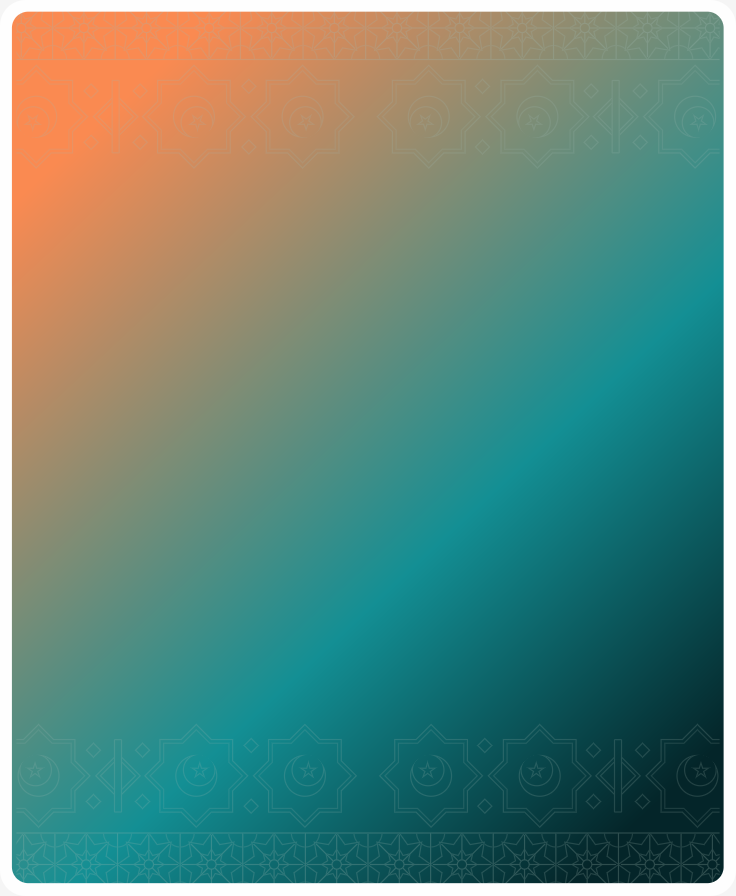
Reproduce this background procedurally as a Shadertoy shader.

```glsl
// A rounded card with a diagonal orange-teal-night gradient, trimmed at top and
// bottom by faint geometric friezes. Both friezes share one mirrored layout,
// built from folded star distances on a 630 x 768 unit design canvas.

#define CANVAS vec2(630.0, 768.0)
#define ORANGE vec3(0.980, 0.541, 0.318)
#define TEAL vec3(0.075, 0.560, 0.580)
#define NIGHT vec3(0.016, 0.145, 0.160)
#define INK vec3(0.62, 0.72, 0.69)
#define INK_ALPHA 0.27
#define STOPS vec3(185.0, 818.0, 1215.0)
#define TILE 53.6
#define STROKE 1.0

const float PI = 3.14159265;

float roundBox(vec2 p, vec2 halfSize, float radius) {
    vec2 q = abs(p) - halfSize + radius;
    return length(max(q, 0.0)) + min(max(q.x, q.y), 0.0) - radius;
}

// Fold the plane into one half-wedge of n, with its axis along +x.
vec2 foldWedge(vec2 p, float n) {
    float wedge = 2.0 * PI / n;
    float a = mod(atan(p.y, p.x) + 0.5 * wedge, wedge) - 0.5 * wedge;
    return length(p) * vec2(cos(a), abs(sin(a)));
}

// Star with n tips at the given radius; tipAngle is half the angle of a tip.
float star(vec2 p, float n, float radius, float tipAngle) {
    vec2 q = foldWedge(p, n) - vec2(radius, 0.0);
    return dot(q, vec2(sin(tipAngle), cos(tipAngle)));
}

float diamond(vec2 p, float radius) {
    return (abs(p.x) + abs(p.y) - radius) * 0.7071;
}

// Coverage of a thin line centred on distance zero.
float stroke(float d, float pixel) {
    float cover = (0.5 * (STROKE + pixel) - abs(d)) / pixel;
    return clamp(cover, 0.0, min(1.0, STROKE / pixel));
}

// Lattice strip between the rail and the card edge.
float latticeBand(vec2 p, float pixel) {
    vec2 c = vec2(mod(p.x, TILE) - 0.5 * TILE, p.y + 27.0);
    vec2 w = foldWedge(c, 8.0);
    float r = length(c);
    float ink = stroke(0.5 * TILE - abs(c.x), pixel);
    ink = max(ink, stroke(r - 4.0, pixel));
    ink = max(ink, 0.8 * stroke(star(c, 8.0, 13.0, 0.55), pixel));
    ink = max(ink, 0.8 * stroke(star(c, 8.0, 27.0, 0.62), pixel));
    ink = max(ink, stroke(w.y, pixel) * step(4.0, r) * step(r, 25.0));
    vec2 corner = vec2(0.5 * TILE - abs(c.x), 27.0 - abs(c.y));
    ink = max(ink, 0.7 * stroke(length(corner) - 12.0, pixel));
    return ink * step(p.y, 0.0);
}

// Eight-pointed frame holding a crescent and a small star.
float medallion(vec2 p, float side, float pixel) {
    float ink = stroke(star(p, 8.0, 44.0, PI / 4.0), pixel);
    ink = max(ink, 0.8 * stroke(star(p, 8.0, 39.5, PI / 4.0), pixel));
    float moon = max(length(p) - 17.5, 13.5 - length(p - vec2(2.5 * side, 5.0)));
    ink = max(ink, stroke(moon, pixel));
    vec2 s = p - vec2(3.0 * side, 4.5);
    return max(ink, stroke(star(vec2(s.y, s.x), 5.0, 6.5, PI / 10.0), pixel));
}

// Whole frieze: x from the mirror axis, y from the rail toward the middle.
float frieze(vec2 p, float pixel) {
    float ink = max(stroke(p.y, pixel), latticeBand(p, pixel));
    vec2 q = vec2(abs(p.x), p.y - 49.0);
    float offsets[3] = float[3](54.0, 147.0, 282.0);
    for (int i = 0; i < 3; i++) {
        float side = i == 2 ? 1.0 : -1.0;
        ink = max(ink, 0.75 * medallion(q - vec2(offsets[i], 0.0), side, pixel));
    }
    // Slim bar in a diamond, with small diamonds around it
    vec2 bar = q - vec2(214.0, 0.0);
    float spacer = stroke(roundBox(bar, vec2(3.0, 31.0), 0.5), pixel);
    float gap = step(3.0, abs(bar.x));
    spacer = max(spacer, gap * stroke(diamond(bar, 19.0), pixel));
    spacer = max(spacer, gap * stroke(diamond(bar, 15.0), pixel));
    spacer = max(spacer, stroke(diamond(abs(bar) - vec2(21.0, 22.0), 6.0), pixel));
    vec2 pair = vec2(q.x - 100.0, abs(q.y) - 26.0);
    spacer = max(spacer, stroke(diamond(pair, 6.0), pixel));
    return max(ink, 0.75 * spacer);
}

void mainImage(out vec4 fragColor, in vec2 fragCoord) {
    vec2 p = fragCoord / iResolution.xy * CANVAS;
    float pixel = CANVAS.y / iResolution.y;

    // Diagonal gradient from the upper left
    float s = 0.936 * p.x + CANVAS.y - p.y;
    float warm = clamp((s - STOPS.x) / (STOPS.y - STOPS.x), 0.0, 1.0);
    float dark = clamp((s - STOPS.y) / (STOPS.z - STOPS.y), 0.0, 1.0);
    vec3 card = mix(mix(ORANGE, TEAL, warm), NIGHT, dark);

    // Friezes, mirrored about the middle of the card
    bool upper = p.y > 0.5 * CANVAS.y;
    vec2 local = upper ? vec2(p.x - 313.0, 717.0 - p.y) : p - vec2(315.0, 54.0);
    float inset = smoothstep(13.0, 15.0, p.x) * smoothstep(617.0, 615.0, p.x);
    card = mix(card, INK, INK_ALPHA * inset * frieze(local, pixel));

    // Rounded card on a white rounded page
    float page = roundBox(p - 0.5 * CANVAS, 0.5 * CANVAS, 22.0);
    float edge = roundBox(p - vec2(314.8, 384.5), vec2(304.6, 373.5), 14.0);
    vec3 color = mix(vec3(0.995), vec3(0.96), clamp(page / pixel + 0.5, 0.0, 1.0));
    color = mix(color, card, clamp(0.5 - edge / pixel, 0.0, 1.0));
    fragColor = vec4(color, 1.0);
}
```
